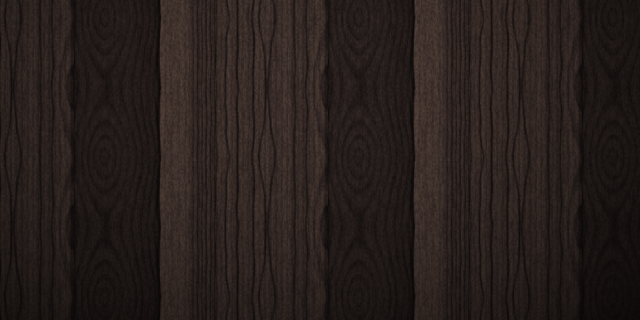
A WebGL 2 fragment shader for this texture:

```glsl
#version 300 es
precision highp float;
// Dark walnut planks with mirrored knots, wavy grain lines and a soft vignette.
uniform vec2 u_resolution;
out vec4 fragColor;

// Lengths are in canvas heights.
const float PI = 3.14159265;
const float PERIOD_X = 0.794;    // three planks
const float PERIOD_Y = 0.437;    // knot to knot
const vec2 ORIGIN = vec2(0.230, 0.508);
const float SEAM_A = 0.271;      // dark plank to pale plank
const float SEAM_B = 0.447;      // pale plank to striped plank
const vec3 SHADOW = vec3(0.060, 0.045, 0.045);
const vec3 PALE = vec3(0.350, 0.274, 0.243);

float hash(vec2 p) {
  vec3 q = fract(vec3(p.xyx) * 0.1031);
  q += dot(q, q.yzx + 33.33);
  return fract((q.x + q.y) * q.z);
}

float noise(vec2 p) {
  vec2 i = floor(p), f = fract(p);
  f = f * f * (3.0 - 2.0 * f);
  float low = mix(hash(i), hash(i + vec2(1, 0)), f.x);
  float high = mix(hash(i + vec2(0, 1)), hash(i + vec2(1, 1)), f.x);
  return mix(low, high, f.y);
}

float fbm(vec2 p) {
  float sum = 0.0, weight = 0.5;
  for (int i = 0; i < 3; i++) {
    sum += weight * noise(p);
    p = p * 2.03 + 17.0;
    weight *= 0.45;
  }
  return sum;
}

// Soft line of the given half width around zero.
float stroke(float d, float width) {
  return exp(-d * d / (width * width));
}

// Growth ring: slow darkening, then a quick return to pale.
float ring(float v) {
  float t = fract(v);
  return smoothstep(0.3, 0.82, t) * (1.0 - smoothstep(0.82, 1.0, t));
}

// Closed ovals around a knot that open into wavy lines between knots.
float knotField(float dx, float y, float reach) {
  return length(vec2(dx, reach * sin(PI * y / PERIOD_Y)));
}

float darkPlank(float x, float y) {
  float warp = 0.016 * (fbm(vec2(x * 14.0, y * 9.0)) - 0.45);
  float field = knotField(x - 0.099 + warp, y, 0.078) + warp * 0.4;
  float patches = 0.35 + noise(vec2(x * 30.0, y * 9.0));
  float tone = 0.33 - 0.12 * ring(field * 50.0) * patches;
  float saddle = length(vec2((x - 0.108) * 1.8, y - 0.5 * PERIOD_Y));
  tone -= 0.13 * stroke(saddle, 0.035);
  return tone - 0.06 * smoothstep(0.15, 0.25, x);
}

float palePlank(float x, float y) {
  float bend = x + 0.010 * (fbm(vec2(x * 12.0, y * 8.0) + 40.0) - 0.45);
  float tone = 0.74 - 0.10 * ring(bend * 48.0);
  float streaks = smoothstep(0.07, 0.115, bend);
  tone -= streaks * (0.24 + 0.24 * ring(bend * 75.0));
  return tone + 0.14 * (noise(vec2(bend * 35.0, 3.0)) - 0.5);
}

float stripedPlank(float x, float y) {
  float lines[5] = float[5](0.033, 0.067, 0.115, 0.245, 0.282);
  float bend = x + 0.012 * (fbm(vec2(x * 9.0, y * 10.0) + 80.0) - 0.45);
  float tone = 0.59 - 0.12 * ring(bend * 58.0);
  tone += 0.26 * (noise(vec2(bend * 32.0, 7.0)) - 0.5);
  for (int i = 0; i < 5; i++) {
    float sway = 0.010 * (noise(vec2(float(i) * 9.7, y * 14.0)) - 0.5);
    float d = bend - lines[i] + sway;
    tone -= 0.34 * stroke(d, 0.0036) + 0.10 * stroke(d + 0.008, 0.010);
  }
  // Chain of short lenses, pinched halfway between knots.
  float swell = abs(cos(PI * y / PERIOD_Y));
  float lens = 0.002 + 0.009 * swell + 0.013 * pow(swell, 7.0);
  tone -= 0.34 * stroke(abs(bend - 0.157) - lens, 0.0038);
  tone -= 0.10 * stroke(length(vec2(x - 0.157, 0.3 * (y - 0.5 * PERIOD_Y))), 0.014);
  // Half ovals cut off by the right edge.
  float oval = knotField(bend - 0.347, 0.5 * PERIOD_Y - y, 0.045);
  float nearEdge = smoothstep(0.285, 0.31, bend);
  tone -= nearEdge * 0.20 * ring(oval * 42.0);
  return tone - 0.24 * stroke(oval, 0.018);
}

void main() {
  vec2 p = gl_FragCoord.xy / u_resolution.y;
  float x = mod(p.x - ORIGIN.x, PERIOD_X);
  float y = abs(fract((p.y - ORIGIN.y) / PERIOD_Y + 0.5) - 0.5) * PERIOD_Y;

  // Planks, joined at slightly ragged seams.
  float edge = x + 0.006 * (noise(vec2(5.0, y * 40.0)) - 0.5);
  float soft = 0.003;
  float tone = mix(darkPlank(x, y), palePlank(x - SEAM_A, y),
                   smoothstep(-soft, soft, edge - SEAM_A));
  tone = mix(tone, stripedPlank(x - SEAM_B, y), smoothstep(-soft, soft, edge - SEAM_B));
  float wrap = min(edge, PERIOD_X - edge);
  tone -= 0.22 * stroke(edge - SEAM_A + 0.004, 0.007);
  tone -= 0.18 * stroke(edge - SEAM_B, 0.005) + 0.28 * stroke(wrap, 0.006);

  // Fine fibres and pores.
  float fibre = noise(vec2(x * 240.0, p.y * 34.0)) - 0.5;
  float pores = noise(vec2(x * 256.0, p.y * 170.0) + 90.0) - 0.5;
  tone += (0.16 * fibre + 0.25 * pores) * (0.35 + tone);

  // Light falls from the top centre.
  float aspect = u_resolution.x / u_resolution.y;
  vec2 fromLight = vec2((p.x / aspect - 0.48) * 1.25, (p.y - 0.76) * 0.85);
  float light = 1.05 - 0.85 * dot(fromLight, fromLight);
  vec3 color = mix(SHADOW, PALE, clamp(tone, 0.0, 1.0)) * max(light, 0.35);
  fragColor = vec4(color, 1.0);
}
```
